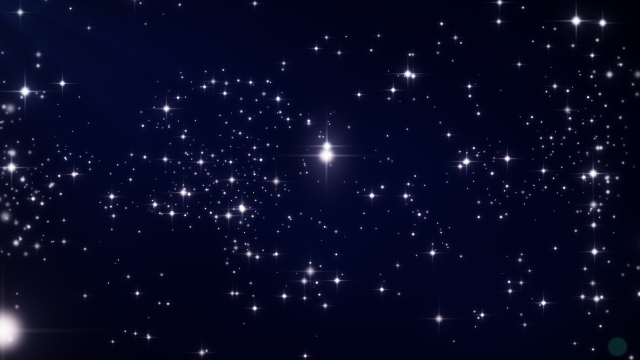
Give the GLSL for this background, as a Shadertoy shader.

```glsl
// Deep navy star field: a dense band of glinting stars with soft glows and edge blur.

const vec3 NIGHT = vec3(0.0, 0.003, 0.075);
const vec3 HAZE = vec3(0.012, 0.036, 0.19);
const vec3 ICE = vec3(0.74, 0.88, 1.0);
const vec3 ROSE = vec3(1.0, 0.87, 0.92);
const vec3 LILAC = vec3(0.66, 0.57, 0.84);
const int LAYERS = 5;

vec3 hash3(vec3 q) {
    q = fract(q * vec3(0.1031, 0.1030, 0.0973));
    q += dot(q, q.yxz + 33.33);
    return fract((q.xxy + q.yxx) * q.zyx);
}

float valueNoise(vec2 p, float seed) {
    vec2 i = floor(p), f = fract(p);
    f = f * f * (3.0 - 2.0 * f);
    float a = hash3(vec3(i, seed)).x;
    float b = hash3(vec3(i + vec2(1, 0), seed)).x;
    float c = hash3(vec3(i + vec2(0, 1), seed)).x;
    float d = hash3(vec3(i + vec2(1, 1), seed)).x;
    return mix(mix(a, b, f.x), mix(c, d, f.x), f.y);
}

float blob(vec2 d, vec2 size) {
    d /= size;
    return exp(-dot(d, d));
}

// Round core, lilac halo and a thin four-pointed cross.
vec3 star(vec2 d, float radius, float glint, vec3 tint) {
    float core = 2.9 * blob(d, vec2(radius));
    float halo = 0.32 * exp(-length(d) / (radius * 1.9));
    vec2 a = abs(d);
    float thin = 0.0012 + radius * 0.14;
    float cross4 = exp(-a.x / (radius * 2.5)) * exp(-a.y * a.y / (thin * thin))
                 + exp(-a.y / (radius * 2.1)) * exp(-a.x * a.x / (thin * thin));
    return tint * (core + glint * 0.8 * cross4) + LILAC * halo;
}

// One jittered grid of stars, gathered into a horizontal band.
vec3 starLayer(vec2 p, float aspect, float cell, float radius, float spread,
               float density, float glint, float gain, float seed) {
    vec3 light = vec3(0);
    vec2 home = floor(p / cell);
    for (int y = -1; y <= 1; y++)
    for (int x = -1; x <= 1; x++) {
        vec2 id = home + vec2(x, y);
        vec3 place = hash3(vec3(id + 17.0, seed));
        vec3 look = hash3(vec3(id + 61.0, seed + 9.0));
        vec2 center = (id + 0.08 + 0.84 * place.xy) * cell;
        vec2 d = p - center;

        float band = blob(vec2(0, center.y - 0.51), vec2(1, spread));
        float clump = smoothstep(0.28, 0.75, valueNoise(center * 9.0 + 30.0, 4.0));
        float chance = density * band * mix(0.2, 1.5, clump);
        if (place.z > chance) continue;

        // Stars near the left and right edges drift out of focus.
        float side = abs(center.x / aspect - 0.5);
        float blur = smoothstep(0.40, 0.49, side) * step(cell, 0.15);
        float size = radius * mix(0.75, 1.3, look.x) * (1.0 + 0.7 * blur);
        float power = gain * mix(0.25, 1.15, look.y * look.y);
        vec3 tint = mix(ICE, ROSE, clamp(look.z * 0.7 + 0.8 - center.y, 0.0, 1.0));
        float window = smoothstep(1.05, 0.4, length(d) / cell);
        light += star(d, size, glint * (1.0 - blur), tint)
               * power * (1.0 - 0.35 * blur) * window;
    }
    return light;
}

vec3 sky(vec2 p, float aspect) {
    vec2 c = p - vec2(0.5 * aspect, 0.5);
    float haze = 0.75 * blob(c - vec2(-0.08, 0.04), vec2(0.6, 0.34))
               + 0.50 * blob(c - vec2(0.48, -0.32), vec2(0.45, 0.3))
               + 0.45 * blob(c - vec2(-0.6, 0.38), vec2(0.4, 0.25));
    haze *= 0.65 + 0.6 * valueNoise(p * 3.5, 2.0);
    vec3 color = mix(NIGHT, HAZE, clamp(haze, 0.0, 1.0));
    color *= 1.0 - 0.4 * smoothstep(0.6, 1.0, length(c * vec2(0.9, 1.2)));

    // Faint rays falling from beyond the upper left corner.
    vec2 ray = p - vec2(-0.12, 1.08);
    float angle = atan(ray.y, ray.x);
    float streak = 0.4 + 0.6 * valueNoise(vec2(angle * 14.0 + 40.0, 0.5), 7.0);
    color += vec3(0.06, 0.13, 0.32) * streak * exp(-length(ray) * 3.6);
    return color;
}

void mainImage(out vec4 fragColor, in vec2 fragCoord) {
    float aspect = iResolution.x / iResolution.y;
    vec2 p = fragCoord / iResolution.y;

    // Layers run from faint dust to large, rare stars.
    vec3 light = vec3(0);
    for (int i = 0; i < LAYERS; i++) {
        float t = float(i) / float(LAYERS - 1);
        light += starLayer(p, aspect, 0.021 * pow(1.8, float(i)),
                           0.0017 * pow(1.44, float(i)), mix(0.20, 0.75, t),
                           mix(0.38, 0.44, t), smoothstep(0.1, 0.8, t),
                           mix(0.38, 1.25, sqrt(t)), 3.0 + 11.0 * float(i));
    }

    // Bright central pair and the large flare in the lower left corner.
    vec2 heart = p - vec2(0.51 * aspect, 0.568);
    light += star(heart, 0.014, 0.7, ROSE) + star(heart - vec2(0.002, 0.026), 0.008, 1.0, ICE);
    light += LILAC * 0.16 * blob(heart, vec2(0.05, 0.085));
    light += star(p - vec2(0.004 * aspect, 0.082), 0.036, 0.2, ROSE);

    // Dim teal disc in the lower right corner.
    float disc = smoothstep(0.031, 0.022, length(p - vec2(0.965 * aspect, 0.037)));
    vec3 color = sky(p, aspect) + vec3(0.03, 0.14, 0.10) * disc;
    color += (1.0 - color) * (1.0 - exp(-light * 1.3));
    fragColor = vec4(color, 1.0);
}
```
